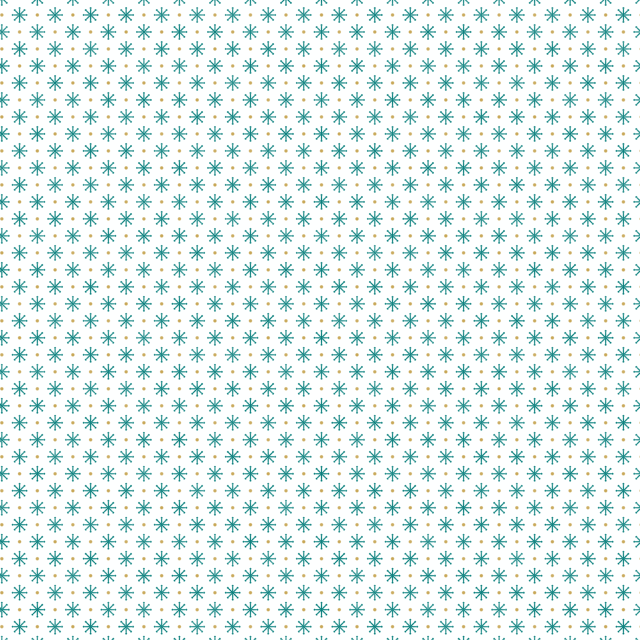
Give the GLSL for this pattern, as a three.js fragment shader.

```glsl
// Small eight-armed teal stars alternating with gold dots on near-white.
// One checkerboard of cells holds both motifs; each star is a single arm
// distance, folded by symmetry, with a ball at its tip.
varying vec2 vUv;

const vec2 CELL = vec2(0.02775, 0.02655);   // half a column by one row
const vec2 ORIGIN = vec2(0.0306, 0.9766);   // centre of the upper left star
const float ARM_LENGTH = 0.0108;
const float TIP_RADIUS = 0.0013;
const float DOT_RADIUS = 0.0025;
const float SOFTNESS = 0.0013;

const vec3 PAPER = vec3(0.995, 1.0, 1.0);
const vec3 TEAL = vec3(0.0, 0.48, 0.47);
const vec3 GOLD = vec3(0.78, 0.65, 0.33);

// Folds the plane into the wedge around one of eight arms.
vec2 foldEight(vec2 p) {
  p = abs(p);
  p = vec2(max(p.x, p.y), min(p.x, p.y));
  vec2 mirror = vec2(-sin(radians(22.5)), cos(radians(22.5)));
  return p - 2.0 * max(dot(p, mirror), 0.0) * mirror;
}

// Arm along x, narrowing from its root to its tip.
float taperedArm(vec2 p, float len, float rootHalf, float tipHalf) {
  float t = clamp(p.x / len, 0.0, 1.0);
  return length(p - vec2(t * len, 0.0)) - mix(rootHalf, tipHalf, t);
}

float starDistance(vec2 p, float len, float tipRadius) {
  vec2 q = foldEight(p);
  float arm = taperedArm(q, len, 0.0011, 0.0007);
  float tip = length(q - vec2(len, 0.0)) - tipRadius;
  return min(arm, tip);
}

float coverage(float d, float soft) {
  return 1.0 - smoothstep(-soft, soft, d);
}

// Slight change of ink strength from cell to cell, as layered sines.
float inkStrength(vec2 id) {
  return 0.95 + 0.03 * sin(id.y * 1.57 + id.x * 0.4)
              + 0.02 * sin(id.x * 2.3 - id.y * 0.7);
}

void main() {
  vec2 grid = (vUv - ORIGIN) / CELL;
  vec2 id = floor(grid + 0.5);
  vec2 p = (grid - id) * CELL;
  float soft = max(SOFTNESS, 0.7 * fwidth(vUv.x));

  // Even cells hold stars, odd cells hold dots.
  bool isStar = mod(id.x + id.y, 2.0) < 0.5;
  float d = isStar ? starDistance(p, ARM_LENGTH, TIP_RADIUS)
                   : length(p) - DOT_RADIUS;
  vec3 ink = isStar ? TEAL : GOLD;

  vec3 color = mix(PAPER, ink, coverage(d, soft) * inkStrength(id));
  gl_FragColor = vec4(color, 1.0);
}
```
